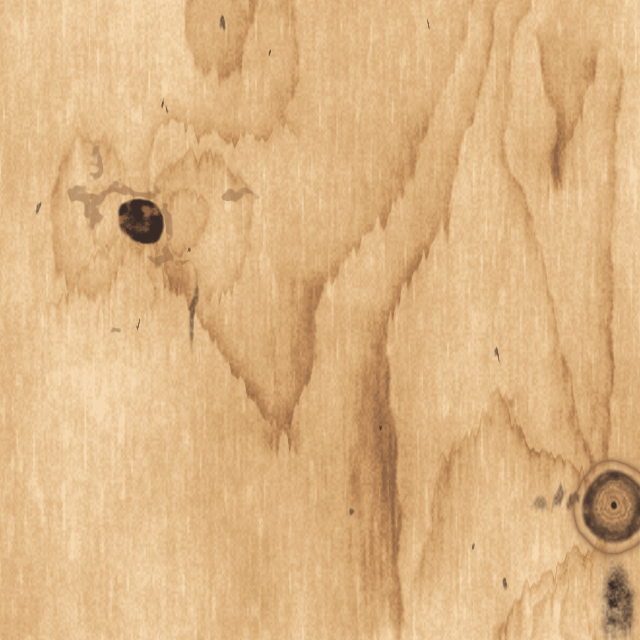
Write a three.js fragment shader that draws this texture.

```glsl
varying vec2 vUv;

const vec3 PALE = vec3(0.93, 0.80, 0.625);
const vec3 HONEY = vec3(0.88, 0.72, 0.52);
const vec3 TAN = vec3(0.83, 0.65, 0.44);
const vec3 BROWN = vec3(0.74, 0.54, 0.35);
const vec3 UMBER = vec3(0.57, 0.40, 0.27);
const vec3 BARK = vec3(0.23, 0.17, 0.15);

float hash(vec2 p) {
  vec3 q = fract(vec3(p.xyx) * 0.1031);
  q += dot(q, q.yzx + 33.33);
  return fract((q.x + q.y) * q.z);
}

float noise(vec2 p) {
  vec2 i = floor(p), f = fract(p);
  f = f * f * (3.0 - 2.0 * f);
  return mix(mix(hash(i), hash(i + vec2(1, 0)), f.x),
             mix(hash(i + vec2(0, 1)), hash(i + vec2(1, 1)), f.x), f.y);
}

float fbm(vec2 p) {
  return 0.53 * noise(p) + 0.27 * noise(p * 2.03 + 17.3)
    + 0.13 * noise(p * 4.1 + 31.7) + 0.07 * noise(p * 8.3 + 53.1);
}

// Crisp at d = 0, fading towards positive d
float latewood(float d, float soft) {
  return smoothstep(-0.005, 0.003, d) * exp(-max(d, 0.0) / soft);
}

// Bowed band between two ends, soft on the left of its travel
float vein(vec2 p, vec4 ends, float bend, float soft) {
  float len = distance(ends.xy, ends.zw);
  vec2 dir = (ends.zw - ends.xy) / len;
  float s = dot(p - ends.xy, dir);
  float t = clamp(s / len, 0.0, 1.0);
  float d = dot(p - ends.xy, vec2(-dir.y, dir.x)) - bend * 4.0 * t * (1.0 - t);
  return latewood(d, soft) * smoothstep(-0.045, 0.0, s) * smoothstep(-0.045, 0.0, len - s);
}

float kinked(vec2 p, vec4 ends, vec2 next, float bend, float soft) {
  return max(vein(p, ends, bend, soft), vein(p, vec4(ends.zw, next), bend, soft));
}

float ring(vec2 p, vec2 c, vec2 r, float soft) {
  return latewood((1.0 - length((p - c) / r)) * min(r.x, r.y), soft);
}

float blot(vec2 p, vec2 c, vec2 r, float blur) {
  return 1.0 - smoothstep(1.0 - blur, 1.0 + blur, length((p - c) / r));
}

float strongBands(vec2 p) {
  float v = vein(p, vec4(0.635, 0.03, 0.605, 0.50), 0.0, 0.05);
  v = max(v, kinked(p, vec4(0.605, 0.50, 0.70, 0.66), vec2(0.785, 1.02), 0.0, 0.018));
  v = max(v, vein(p, vec4(0.44, 0.32, 0.50, 0.55), -0.02, 0.04));
  v = max(v, kinked(p, vec4(0.25, 0.60, 0.34, 0.46), vec2(0.44, 0.32), -0.005, 0.024));
  v = max(v, kinked(p, vec4(0.93, 0.28, 0.865, 0.54), vec2(0.79, 0.78), 0.008, 0.013));
  v = max(v, vein(p, vec4(0.955, 0.29, 0.97, 0.88), 0.008, 0.015));
  v = max(v, kinked(p, vec4(0.845, 0.93, 0.875, 0.73), vec2(0.93, 0.90), 0.0, 0.026));
  v = max(v, vein(p, vec4(0.91, 0.26, 0.79, 0.37), 0.008, 0.016));
  for (int i = 0; i < 4; i++) {
    float k = float(i);
    v = max(v, vein(p, vec4(0.95, 0.155, 0.77 + 0.055 * k, -0.02), -0.035, 0.013));
    v = max(v, 0.8 * vein(p, vec4(0.219, 0.625, 0.10 + 0.07 * k, 0.54), 0.012 * (k - 1.5), 0.008));
  }
  return v;
}

float weakBands(vec2 p) {
  float v = kinked(p, vec4(0.50, 0.55, 0.645, 0.73), vec2(0.745, 1.02), -0.005, 0.028);
  v = max(v, vein(p, vec4(0.79, 0.78, 0.83, 1.02), 0.008, 0.015));
  v = max(v, kinked(p, vec4(0.79, 0.37, 0.70, 0.29), vec2(0.655, 0.10), -0.005, 0.024));
  v = max(v, vein(p, vec4(0.235, 0.70, 0.265, 0.815), 0.01, 0.012));
  v = max(v, kinked(p, vec4(0.27, 0.815, 0.44, 0.80), vec2(0.45, 1.02), -0.02, 0.02));
  v = max(v, ring(p, vec2(0.345, 1.0), vec2(0.055, 0.12), 0.02));
  v = max(v, ring(p, vec2(0.315, 0.65), vec2(0.08, 0.115), 0.013));
  v = max(v, ring(p, vec2(0.145, 0.66), vec2(0.068, 0.125), 0.014));
  v = max(v, ring(p, vec2(0.289, 0.658), vec2(0.036, 0.048), 0.007));
  return max(v, ring(p, vec2(0.165, 0.657), vec2(0.027, 0.052), 0.007));
}

vec3 woodColor(float tone) {
  vec3 c = mix(PALE, HONEY, clamp(tone * 3.0, -0.6, 1.0));
  c = mix(c, TAN, clamp(tone * 3.0 - 1.0, 0.0, 1.0));
  c = mix(c, BROWN, clamp(tone * 3.0 - 2.0, 0.0, 1.0));
  return mix(c, UMBER, clamp(tone * 2.0 - 2.0, 0.0, 1.0));
}

void main() {
  vec2 p = vUv;
  float fibre = noise(p * vec2(210.0, 20.0)), comb = noise(p * vec2(90.0, 8.0) + 40.0);
  float grit = noise(p * vec2(330.0, 230.0)), cloud = fbm(p * vec2(8.0, 3.0) + 5.0);
  float crumb = fbm(p * 70.0);

  // Wavy bands with combed, fibrous edges
  vec2 wave = vec2(fbm(p * 16.0), fbm(p * 16.0 + 60.0)) - 0.5;
  vec2 w = p + 0.026 * wave + vec2(0.0, 0.024 * (comb - 0.5) + 0.022 * (fibre - 0.5));
  float bands = max(strongBands(w), 0.75 * weakBands(w));
  float stain = 0.5 * blot(w, vec2(0.59, 0.22), vec2(0.05, 0.17), 0.8)
    + 0.6 * blot(w, vec2(0.875, 0.77), vec2(0.02, 0.05), 0.8);
  float tone = 0.17 + 1.1 * (cloud - 0.5) + 0.12 * p.x;
  tone += bands * (0.45 + 0.3 * comb + 0.25 * fibre) + stain * (0.2 + 0.8 * comb);
  tone += 0.24 * (fibre - 0.5) + 0.3 * (grit - 0.5) + 0.25 * (crumb - 0.5);
  tone -= 0.25 * smoothstep(0.75, 0.95, noise(p * vec2(150.0, 22.0) + 80.0));
  vec3 color = woodColor(tone);

  // Split, charred streak, pits and marks beside the lower knot
  float marks = 0.5 * blot(w, vec2(0.302, 0.51), vec2(0.004, 0.04), 0.5);
  marks += 1.3 * crumb * blot(w, vec2(0.96, 0.06), vec2(0.022, 0.06), 0.5);
  for (int i = 0; i < 12; i++) {
    float k = float(i);
    vec2 c = vec2(hash(vec2(k, 3.0)), hash(vec2(k, 8.0)));
    float size = mix(0.002, 0.005, hash(vec2(k, 5.0)));
    marks = max(marks, 0.7 * blot(w, c, size * vec2(1.0, 1.6), 0.5));
    float step3 = mod(k, 3.0);
    c = vec2(0.845 + 0.025 * step3, 0.212);
    marks = max(marks, (0.35 + 0.15 * step3) * blot(w, c, vec2(0.008, 0.013), 0.5));
  }
  color = mix(color, BARK, clamp(marks * (0.7 + 0.4 * grit), 0.0, 1.0));

  // Dark dead knot
  vec2 q = p + 0.6 * wave, dead = vec2(0.219, 0.651);
  color = mix(color, UMBER, 0.5 * blot(q, dead, vec2(0.042), 0.35));
  color = mix(color, mix(BARK, UMBER, smoothstep(0.45, 0.8, crumb)), blot(p + 0.03 * wave, dead, vec2(0.033), 0.1));

  // Live knot with concentric rings
  float r = length((p + 0.012 * wave - vec2(0.961, 0.208)) / vec2(1.0, 1.1));
  float rings = 0.5 + 0.5 * sin(r * 750.0 + 9.0 * crumb);
  vec3 heart = mix(TAN, UMBER, 0.35 + 0.3 * rings + 0.5 * (grit - 0.5));
  heart = mix(heart, BARK, smoothstep(0.024, 0.042, r) * (0.15 + crumb));
  heart = mix(heart, BARK, 1.0 - smoothstep(0.003, 0.007, r));
  color = mix(color, UMBER, 0.85 * exp(-abs(r - 0.064) * 250.0));
  color = mix(color, heart, 1.0 - smoothstep(0.047, 0.055, r));
  gl_FragColor = vec4(color, 1.0);
}
```
